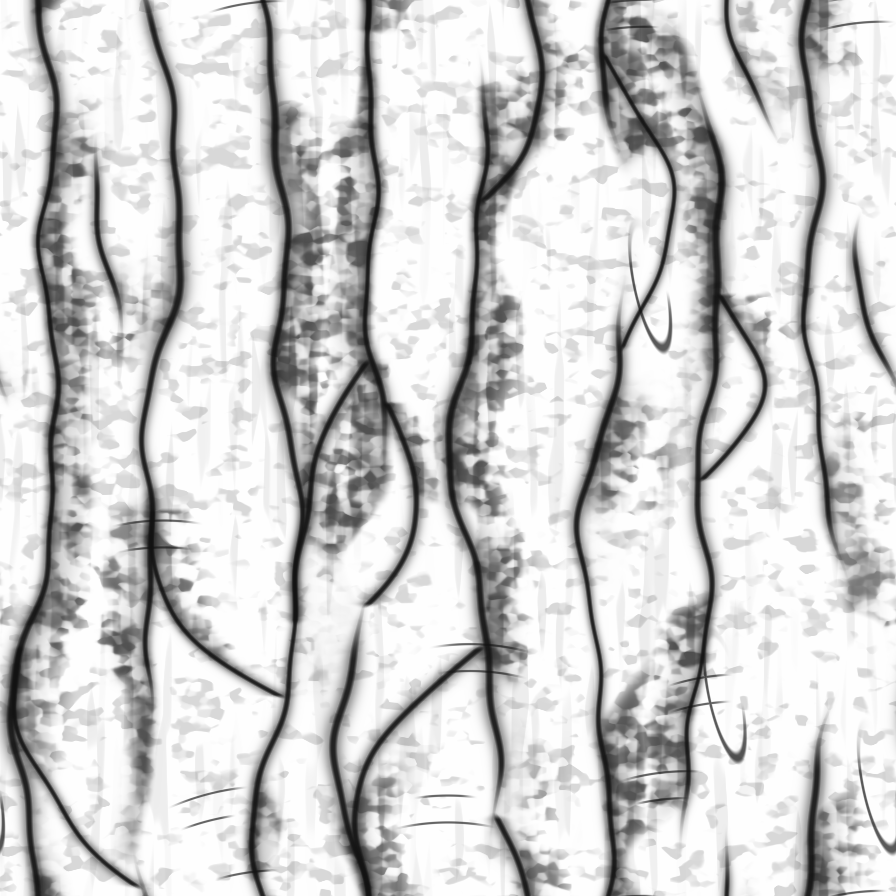
Write a Shadertoy shader that draws this texture.

```glsl
// Tiling pale bark: wavy upright black cracks, branching splits, mottled grey smudges and fine scratches.

const float TAU = 6.2831853;
const float LINES = 8.0;
const int BRANCHES = 11;
const int SCRATCHES = 18;
const int LOOPS = 3;
const float PAPER = 0.995;
const float INK = 0.07;

float hash(float a, float b) {
    return fract(sin(a * 127.1 + b * 311.7 + 4.7) * 4375.85);
}

// Signed offset on a wrapping axis
vec2 wrapOffset(vec2 d) { return d - round(d); }

// Smooth cellular noise: random cell tones blended by distance, wraps after count cells
float cells(vec2 uv, vec2 count, float seed) {
    vec2 p = uv * count, base = floor(p);
    float sum = 0.0, total = 0.0;
    for (int y = -1; y <= 1; y++)
    for (int x = -1; x <= 1; x++) {
        vec2 cell = base + vec2(x, y);
        vec2 id = mod(cell, count);
        vec2 site = cell + vec2(hash(id.x + seed, id.y), hash(id.y + 31.0, id.x + seed));
        vec2 d = site - p;
        float weight = exp(-8.0 * dot(d, d));
        sum += weight * hash(id.x + 57.0, id.y + seed);
        total += weight;
    }
    return sum / total;
}

// Horizontal position of main crack i at height y
float lineX(float i, float y) {
    float id = mod(i, LINES);
    float x = (i + 0.5 + 0.5 * (hash(id, 1.0) - 0.5)) / LINES;
    x += 0.017 * sin(TAU * (y + hash(id, 2.0)));
    x += 0.012 * sin(TAU * (2.0 * y + hash(id, 3.0)));
    x += 0.006 * sin(TAU * (4.0 * y + hash(id, 4.0)));
    return x + 0.002 * sin(TAU * (9.0 * y + hash(id, 5.0)));
}

// Branch between cracks i and i+1: 0 crosses over, 1 bows out and back, 2 is a loose split
float branchX(float i, int kind, float flip, float y, float t) {
    t = clamp(mix(t, 1.0 - t, flip), 0.0, 1.0);
    float across = kind == 0 ? t * t * t : kind == 1 ? 0.5 * sin(0.5 * TAU * t) : 0.35 + 0.3 * t * t;
    return mix(lineX(i, y), lineX(i + 1.0, y), across);
}

// Dark core with a soft grey rim
float crack(float d, float width, float px) {
    float core = 1.0 - smoothstep(0.2 * width, 1.5 * width + px, d);
    float rim = 0.5 * exp(-d * d / (5.0 * width * width));
    return max(0.93 * core, rim);
}

// Ragged shadow lying on one side of a crack
float smudge(float offset, float reach, float grain) {
    float ragged = offset + (0.5 - grain) * 0.03;
    return smoothstep(-0.012, 0.004, offset) * (1.0 - smoothstep(0.25 * reach, reach, ragged));
}

// Thin stroke along an axis, fading at both ends
float scratch(vec2 p, float halfLength, float px) {
    float fade = 1.0 - smoothstep(0.4 * halfLength, halfLength, abs(p.x));
    return fade * (1.0 - smoothstep(0.0004, 0.0009 + px, abs(p.y)));
}

void mainImage(out vec4 fragColor, in vec2 fragCoord) {
    vec2 uv = fragCoord / iResolution.xy;
    float px = 1.0 / iResolution.y;
    float y = uv.y, stepY = 0.002;

    // Scaly grain, upright fibres and broad patches
    float scales = 0.6 * cells(uv, vec2(46, 70), 3.0) + 0.4 * cells(uv, vec2(90, 130), 8.0);
    float fibres = cells(uv, vec2(110, 12), 5.0);
    float grain = smoothstep(0.22, 0.78, 0.75 * scales + 0.25 * fibres);
    float patches = smoothstep(0.36, 0.66, cells(uv, vec2(10, 7), 2.0));

    float light = 1.0, shade = 0.0;

    // Main cracks
    for (float i = 0.0; i < LINES; i++) {
        float x = lineX(i, y);
        float slope = (lineX(i, y + stepY) - x) / stepY;
        float dx = wrapOffset(vec2(uv.x - x, 0.0)).x;
        float swell = 0.5 + 0.3 * sin(TAU * (y + hash(i, 6.0))) + 0.2 * sin(TAU * (3.0 * y + hash(i, 7.0)));
        float gap = step(0.6, hash(i, 8.0));
        float open = mix(1.0, smoothstep(-0.95, -0.6, sin(TAU * (y + hash(i, 9.0)))), gap);
        float width = mix(0.0024, 0.0054, swell) * (0.3 + 0.7 * open);
        light *= 1.0 - open * crack(abs(dx) * inversesqrt(1.0 + slope * slope), width, px);
        float side = hash(i, 10.0) < 0.5 ? -1.0 : 1.0;
        shade = max(shade, smudge(dx * side, 0.062, grain) * patches);
    }

    // Branches
    for (int k = 0; k < BRANCHES; k++) {
        float id = float(k), i = mod(id * 3.0, LINES);
        int kind = k % 3;
        float flip = step(0.5, hash(id, 21.0));
        float tall = mix(0.2, 0.4, hash(id, 22.0)) * (kind == 2 ? 0.65 : 1.0);
        float t = fract(y - hash(id, 23.0)) / tall;
        float x = branchX(i, kind, flip, y, t);
        float slope = (branchX(i, kind, flip, y + stepY, t + stepY / tall) - x) / stepY;
        float dx = wrapOffset(vec2(uv.x - x, 0.0)).x;
        float tip = kind == 2 ? 0.3 : 0.03;
        float taper = smoothstep(0.0, tip, t) * (1.0 - smoothstep(1.0 - tip, 1.0, t));
        float width = mix(0.0022, 0.004, hash(id, 24.0)) * (0.4 + 0.6 * taper);
        light *= 1.0 - taper * crack(abs(dx) * inversesqrt(1.0 + slope * slope), width, px);
        shade = max(shade, 0.8 * taper * smudge(dx, 0.045, grain) * patches);
    }

    // Paired cross scratches
    float strokes = 0.0;
    for (int k = 0; k < SCRATCHES; k++) {
        float pair = float(k / 2), odd = float(k % 2);
        vec2 p = wrapOffset(uv - vec2(hash(pair, 41.0), hash(pair, 42.0) + 0.03 * odd));
        p.y -= p.x * (0.35 * hash(pair, 43.0) - 0.08) - 2.0 * p.x * p.x;
        strokes = max(strokes, 0.65 * scratch(p, mix(0.03, 0.06, hash(pair, 44.0 + odd)), px));
    }

    // Slender open loops
    for (int k = 0; k < LOOPS; k++) {
        float id = float(k);
        vec2 p = wrapOffset(uv - vec2(hash(id, 51.0), hash(id, 52.0)));
        p.x += 0.2 * p.y;
        float ring = (length(p / vec2(0.018, 0.07)) - 1.0) * 0.018;
        float arc = smoothstep(-0.7, 0.3, sin(atan(p.y, p.x) + TAU * hash(id, 53.0)));
        strokes = max(strokes, 0.7 * arc * (1.0 - smoothstep(0.0005, 0.0012 + px, abs(ring))));
    }

    // Faint loose flecks on the pale wood
    float flecks = smoothstep(0.58, 0.8, scales) * 0.16 + smoothstep(0.7, 0.95, fibres) * 0.07;

    light *= (1.0 - shade * mix(0.22, 0.68, grain)) * (1.0 - strokes) * (1.0 - flecks);
    fragColor = vec4(vec3(mix(INK, PAPER, light)), 1.0);
}
```
